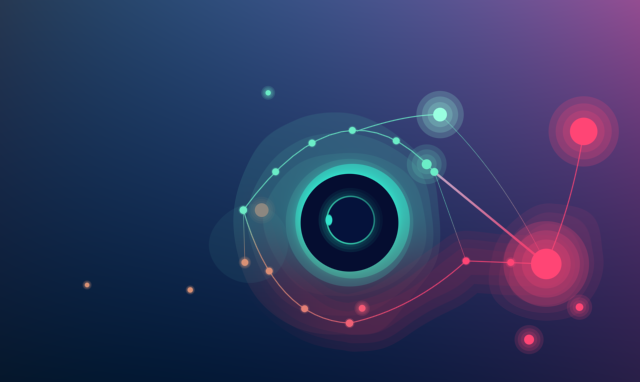
This background is drawn by a Shadertoy shader. Its source:

```glsl
const vec3 MINT = vec3(0.42, 0.93, 0.78);
const vec3 CYAN = vec3(0.20, 0.89, 0.80);
const vec3 TEAL = vec3(0.25, 0.56, 0.58);
const vec3 ROSE = vec3(1.00, 0.27, 0.46);
const vec3 TAN = vec3(0.85, 0.57, 0.46);
const vec3 NAVY = vec3(0.02, 0.05, 0.19);

float hash(vec2 p) {
  vec3 q = fract(p.xyx * 0.1031);
  q += dot(q, q.yzx + 33.33);
  return fract((q.x + q.y) * q.z);
}

float noise(vec2 p) {
  vec2 i = floor(p), f = fract(p);
  f = f * f * (3.0 - 2.0 * f);
  return mix(mix(hash(i), hash(i + vec2(1, 0)), f.x),
             mix(hash(i + vec2(0, 1)), hash(i + 1.0), f.x), f.y);
}

// Smooth curve through three colours
vec3 ramp(vec3 a, vec3 b, vec3 c, float t) {
  return a * (1.0 - t) * (1.0 - 2.0 * t) + b * 4.0 * t * (1.0 - t) + c * t * (2.0 * t - 1.0);
}

vec3 backdrop(vec2 uv) {
  vec3 low = ramp(vec3(0.02, 0.09, 0.17), vec3(0.03, 0.10, 0.23), vec3(0.16, 0.12, 0.28), uv.x);
  vec3 mid = ramp(vec3(0.08, 0.15, 0.27), vec3(0.12, 0.20, 0.38), vec3(0.32, 0.19, 0.42), uv.x);
  vec3 top = ramp(vec3(0.15, 0.22, 0.32), vec3(0.24, 0.32, 0.53), vec3(0.58, 0.30, 0.57), uv.x);
  return ramp(low, mid, top, uv.y);
}

// Mint above, tan at lower left, rose to the right
vec3 glowTint(vec2 p) {
  float cool = smoothstep(0.32, 0.46, p.y) * smoothstep(1.48, 1.20, p.x);
  return mix(mix(TAN, ROSE, smoothstep(0.65, 1.1, p.x)), MINT, cool);
}

float fill(float d, float aa) { return smoothstep(aa, -aa, d); }

float segment(vec2 p, vec2 a, vec2 b) {
  vec2 u = p - a, v = b - a;
  return length(u - v * clamp(dot(u, v) / dot(v, v), 0.0, 1.0));
}

vec2 bezier(vec2 a, vec2 b, vec2 c, float t) {
  return mix(mix(a, b, t), mix(b, c, t), t);
}

float curve(vec2 p, vec2 a, vec2 b, vec2 c) {
  float d = 9.0;
  vec2 last = a;
  for (int i = 1; i <= 16; i++) {
    vec2 next = bezier(a, b, c, float(i) / 16.0);
    d = min(d, segment(p, last, next));
    last = next;
  }
  return d;
}

float ellipse(vec2 p, vec2 c, vec2 r) { return (length((p - c) / r) - 1.0) * min(r.x, r.y); }

// Solid core within three stepped translucent discs
vec3 node(vec3 col, vec2 p, vec2 c, float core, float halo, vec3 tint, float alpha, float aa) {
  float d = length(p - c);
  for (int i = 0; i < 3; i++)
    col = mix(col, tint, alpha * fill(d - mix(halo, core, float(i) / 3.0), aa));
  return mix(col, tint, fill(d - core, aa));
}

vec3 iris(vec3 col, vec2 q, float aa) {
  float r = length(q);
  vec3 rim = mix(vec3(0.28, 0.66, 0.60), CYAN, smoothstep(-0.17, 0.10, q.y));
  col = mix(col, TEAL, 0.4 * fill(r - 0.167, aa));
  col = mix(col, rim, 0.6 * fill(length(q - vec2(0.008, 0.004)) - 0.15, aa));
  col = mix(col, rim, 0.9 * exp(-max(r - 0.128, 0.0) * 70.0));
  col = mix(col, NAVY, fill(r - 0.128, aa));
  // Inner ring, stepped glow and catchlight
  q -= vec2(0.003, 0.007);
  r = length(q);
  float side = 0.65 - 3.5 * q.x - 2.0 * q.y;
  for (int i = 0; i < 3; i++)
    col = mix(col, vec3(0.08, 0.50, 0.48), 0.22 * side * fill(r - 0.084 + 0.007 * float(i), aa));
  col = mix(col, vec3(0.20, 0.77, 0.66), fill(r - 0.064, aa) * clamp(side + 0.15, 0.0, 1.0));
  col = mix(col, NAVY + vec3(0.0, 0.02, 0.04), fill(r - 0.06, aa));
  return mix(col, CYAN, fill(ellipse(q, vec2(-0.057, 0), vec2(0.009, 0.014)), aa));
}

void mainImage(out vec4 fragColor, in vec2 fragCoord) {
  vec2 p = fragCoord / iResolution.y;
  float aa = 0.8 / iResolution.y;
  vec3 col = backdrop(fragCoord / iResolution.xy);
  vec2 left = vec2(0.637, 0.45), right = vec2(1.137, 0.55), base = vec2(0.915, 0.154);
  vec2 bend = vec2(1.22, 0.317), hub = vec2(1.43, 0.309);
  vec2 crown = vec2(1.152, 0.70), beacon = vec2(1.528, 0.656);
  vec2 topPull = vec2(0.90, 0.81), lowPull = vec2(0.72, 0.165);
  float wobble = 0.022 * (noise(p * 9.0) - 0.5);

  // Layered lids and rose band
  float lower = min(curve(p, left, lowPull, base), curve(p, base, vec2(1.08, 0.19), bend));
  float arm = segment(p, bend, hub);
  vec3 lidTint = mix(vec3(0.38, 0.20, 0.32), TEAL, smoothstep(0.20, 0.46, p.y));
  for (int i = 0; i < 3; i++) {
    float k = float(i);
    float lid = ellipse(p, vec2(0.882 + 0.012 * k, 0.413), vec2(0.272 - 0.03 * k, 0.298 - 0.052 * k));
    float band = min(lower, arm) - 0.08 + 0.022 * k + wobble;
    col = mix(col, lidTint, 0.23 * fill(lid + wobble, aa));
    col = mix(col, vec3(0.62, 0.16, 0.32), 0.13 * smoothstep(0.6, 0.95, p.x) * fill(band, aa));
    col = mix(col, ROSE, 0.08 * fill(length(p - hub) - 0.155 + 0.025 * k + wobble * 2.0, aa));
  }
  col = mix(col, TEAL, 0.12 * fill(ellipse(p, vec2(0.65, 0.36), vec2(0.11, 0.10)) + wobble, aa));
  col = iris(col, p - vec2(0.915, 0.417), aa);

  // Connecting threads
  float bright = min(min(curve(p, left, topPull, right), lower), arm);
  bright = min(bright, curve(p, beacon, vec2(1.50, 0.47), hub));
  bright = min(bright, curve(p, vec2(0.935, 0.657), vec2(1.06, 0.70), crown));
  float faint = min(curve(p, crown, vec2(1.31, 0.55), hub), segment(p, right, bend));
  faint = min(faint, segment(p, left, vec2(0.641, 0.313)));
  vec3 tint = glowTint(p);
  col = mix(col, tint, 0.45 * fill(faint - 0.001, aa));
  col = mix(col, tint, 0.75 * fill(bright - 0.0015, aa));
  vec3 beam = mix(vec3(0.92, 0.70, 0.82), ROSE, smoothstep(1.15, 1.4, p.x));
  col = mix(col, beam, 0.8 * fill(segment(p, right, hub) - 0.003, aa));

  // Beads along both lids
  for (int i = 0; i < 5; i++) {
    float k = float(i);
    vec2 c = bezier(left, topPull, right, 0.15 * k + 0.012 * k * k);
    col = node(col, p, c, 0.009, 0.012, MINT, 0.1, aa);
    c = bezier(left, lowPull, base, min(k / 3.0, 1.0));
    col = node(col, p, c, 0.009, 0.013, glowTint(c), 0.1, aa);
  }

  // Scattered sparks: centre, core, halo
  vec4 sparks[11] = vec4[11](
    vec4(bend, 0.009, 0.012), vec4(1.337, 0.313, 0.009, 0.014), vec4(1.385, 0.111, 0.013, 0.038),
    vec4(1.517, 0.196, 0.010, 0.033), vec4(0.948, 0.193, 0.009, 0.02), vec4(0.641, 0.313, 0.009, 0.016),
    vec4(0.498, 0.241, 0.007, 0.012), vec4(0.228, 0.254, 0.006, 0.012), vec4(0.702, 0.757, 0.007, 0.018),
    vec4(right, 0.01, 0.011), vec4(1.117, 0.57, 0.013, 0.052));
  for (int i = 0; i < 11; i++)
    col = node(col, p, sparks[i].xy, sparks[i].z, sparks[i].w, glowTint(sparks[i].xy), 0.15, aa);
  col = node(col, p, vec2(0.685, 0.45), 0.018, 0.035, vec3(0.55, 0.53, 0.50), 0.1, aa);

  // Glowing hubs
  col = node(col, p, crown, 0.018, 0.062, vec3(0.6, 1.0, 0.88), 0.2, aa);
  col = node(col, p, hub, 0.04, 0.112, ROSE, 0.22, aa);
  col = node(col, p, beacon, 0.036, 0.092, ROSE, 0.2, aa);
  fragColor = vec4(col, 1.0);
}
```
